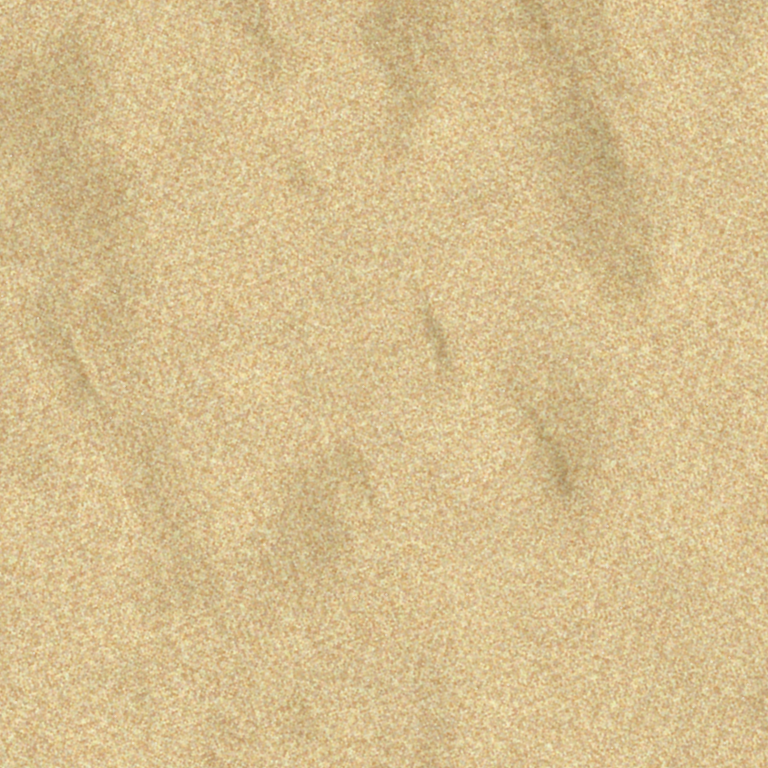
Reproduce this texture procedurally as a Shadertoy shader.

```glsl
// Fine warm sand with soft wind-shaped hollows and slanting creases
#define GRAIN_FREQ 310.0
#define GRAIN_CONTRAST 0.25
#define TINT_CONTRAST 0.17
#define HOLLOW_DEPTH 0.095
#define CREASE_DEPTH 0.12
#define CREASE_CELLS 4.5
#define SPECK_FREQ 170.0
#define SAND vec3(0.857, 0.764, 0.578)
#define WIND_DIR vec2(0.40, -0.917)

float hash(vec2 p) {
    return fract(sin(dot(p, vec2(127.1, 311.7))) * 43758.5453);
}

float noise(vec2 p) {
    vec2 i = floor(p), f = fract(p);
    f = f * f * (3.0 - 2.0 * f);
    return mix(mix(hash(i), hash(i + vec2(1, 0)), f.x),
               mix(hash(i + vec2(0, 1)), hash(i + vec2(1, 1)), f.x), f.y);
}

float fbm(vec2 p) {
    float sum = 0.0, amp = 0.5;
    for (int i = 0; i < 5; i++) {
        sum += amp * noise(p);
        p = mat2(1.6, 1.2, -1.2, 1.6) * p + 7.3;
        amp *= 0.5;
    }
    return sum;
}

// Centred grain noise from two turned lattices, so no grid shows
float grain(vec2 p, float turn) {
    float c = cos(turn), s = sin(turn);
    vec2 a = mat2(c, s, -s, c) * p;
    vec2 b = mat2(s, c, -c, s) * p * 1.13;
    return 0.75 * (noise(a + 40.0 * turn) + noise(b + 90.0 * turn) - 1.0);
}

// Rotates into wind space: x runs across the creases, y along them
vec2 toWind(vec2 p) {
    return vec2(dot(p, vec2(-WIND_DIR.y, WIND_DIR.x)), dot(p, WIND_DIR));
}

// Scattered curved creases, crisp on one flank and fading on the other
float creases(vec2 uv) {
    vec2 cell = floor(uv * CREASE_CELLS);
    float rough = fbm(uv * 26.0) - 0.5;
    float shade = 0.0;
    for (int y = -1; y <= 1; y++)
    for (int x = -1; x <= 1; x++) {
        vec2 id = cell + vec2(x, y);
        vec2 jitter = vec2(hash(id + 3.1), hash(id + 8.7));
        vec2 q = toWind(uv - (id + 0.15 + 0.7 * jitter) / CREASE_CELLS);
        float reach = mix(0.07, 0.17, hash(id + 14.2));
        float bend = (hash(id + 21.5) - 0.5) * 4.0;
        float across = q.x + bend * q.y * q.y + 0.2 * q.y * (hash(id + 2.6) - 0.5)
                     + 0.03 * rough;
        float width = across > 0.0 ? 0.006 : mix(0.012, 0.036, hash(id + 31.4));
        float profile = exp(-across * across / (width * width));
        float taper = 1.0 - smoothstep(0.1, 1.0, abs(q.y) / reach);
        float strength = smoothstep(0.15, 1.0, hash(id + 47.9));
        shade += strength * profile * taper;
    }
    return min(shade, 1.0) * max(0.75 + 1.5 * rough, 0.0);
}

// Broad faint hollows stretched down the canvas, with ragged rims
float hollows(vec2 uv) {
    vec2 w = toWind(uv) * 0.4 + uv * vec2(0.6, -0.6);
    float warp = fbm(uv * 7.0 + 11.0) - 0.5;
    float n = fbm(w * vec2(9.0, 3.6) + warp * 1.1 + 4.0);
    return smoothstep(0.40, 0.78, n);
}

// Sparse soft round specks
float specks(vec2 uv, float seed, float rarity) {
    vec2 p = uv * SPECK_FREQ + seed;
    vec2 id = floor(p);
    vec2 center = 0.42 + 0.16 * vec2(hash(id + 5.0), hash(id + 9.0));
    float dotMask = 1.0 - smoothstep(0.10, 0.42, length(fract(p) - center));
    return dotMask * step(1.0 - rarity, hash(id + seed));
}

void mainImage(out vec4 fragColor, in vec2 fragCoord) {
    vec2 uv = fragCoord / iResolution.y;

    // Grain brightness with independent warm and pale tints
    vec2 g = uv * GRAIN_FREQ;
    float light = 0.92 * grain(g, 0.35) + 0.16 * grain(g * 0.45, 1.1);
    float warm = grain(g * 0.85, 2.2);
    float pale = grain(g * 0.9, 2.9);
    vec3 color = SAND;
    color += GRAIN_CONTRAST * light * vec3(0.60, 0.95, 0.90);
    color += TINT_CONTRAST * warm * vec3(0.22, -0.35, -0.30);
    color += TINT_CONTRAST * pale * vec3(0.0, 0.10, 0.75);

    // Gentle mottling and shading of the surface
    float mottle = fbm(uv * 16.0 + 30.0) - 0.48;
    color *= 1.0 + 0.07 * mottle;
    float shade = HOLLOW_DEPTH * hollows(uv) + CREASE_DEPTH * creases(uv);
    color *= 1.0 - shade * vec3(0.92, 1.0, 1.25);

    // Quartz glints and dark mineral grains
    color = mix(color, vec3(0.93, 0.91, 0.84), 0.6 * specks(uv, 13.0, 0.006));
    color = mix(color, vec3(0.62, 0.50, 0.36), 0.5 * specks(uv, 71.0, 0.003));

    fragColor = vec4(clamp(color, 0.0, 1.0), 1.0);
}
```
